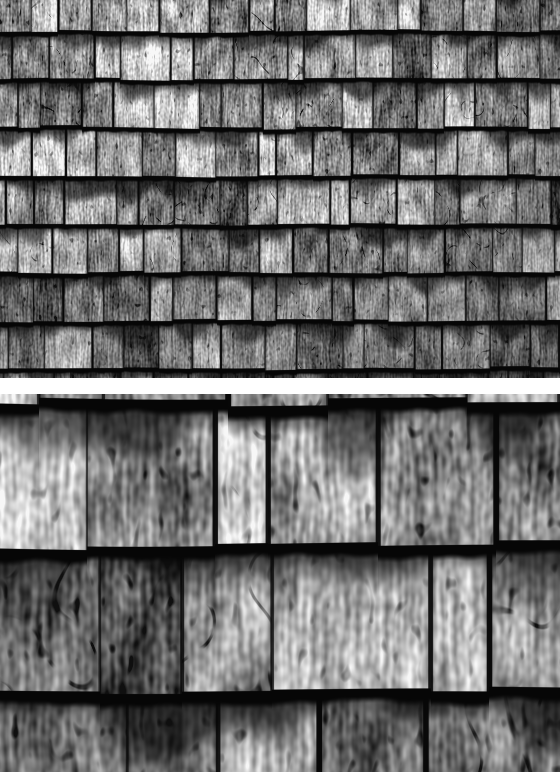
Top, the full canvas; bottom, a detail of the centre.
Write a Shadertoy shader that draws this texture.

```glsl
const float COURSE_HEIGHT = 0.1275;   // canvas heights
const float FIRST_BUTT = 0.027;       // lower edge of the bottom full course
const float SHINGLE_PITCH = 0.0965;   // mean shingle width
const float WIDTH_JITTER = 0.66;      // spread of the joints, in pitches
const float BUTT_DROP = 0.055;        // uneven lower ends, in courses
const float SHADOW_DEPTH = 0.078;     // black line under each course
const float JOINT_MIN = 0.0007;       // joint half widths
const float JOINT_MAX = 0.0024;
const float TONE_DARK = 0.43;
const float TONE_LIGHT = 0.83;
const float BLOTCH = 0.34;
const float GRAIN = 0.32;
const float FLECK = 0.24;
const float GAP_TONE = 0.025;

float hash(vec2 p) {
    vec3 q = fract(vec3(p.xyx) * 0.1031);
    q += dot(q, q.yzx + 33.33);
    return fract((q.x + q.y) * q.z);
}

vec2 gradient(vec2 cell) {
    float angle = 6.28319 * hash(cell + 17.0);
    return vec2(cos(angle), sin(angle));
}

float gradientNoise(vec2 p) {
    vec2 i = floor(p), f = p - i;
    vec2 u = f * f * f * (f * (f * 6.0 - 15.0) + 10.0);
    vec2 e = vec2(0.0, 1.0);
    float low = mix(dot(gradient(i), f),
                    dot(gradient(i + e.yx), f - e.yx), u.x);
    float high = mix(dot(gradient(i + e), f - e),
                     dot(gradient(i + 1.0), f - 1.0), u.x);
    return mix(low, high, u.y);
}

// Position of the joint at the left of a shingle, in pitches
float joint(float column, float row) {
    return column + WIDTH_JITTER * (hash(vec2(column, row * 7.0 + 3.0)) - 0.5);
}

// Index of the shingle covering x in a row
float shingleAt(float x, float row) {
    float column = floor(x);
    if (x < joint(column, row)) return column - 1.0;
    if (x >= joint(column + 1.0, row)) return column + 1.0;
    return column;
}

float rowShift(float row) {
    return 20.0 + hash(vec2(row, 91.0));
}

float buttDrop(float column, float row) {
    return BUTT_DROP * hash(vec2(column + 40.0, row * 5.0 + 60.0));
}

// Visibility of wood beside a joint: 0 in the gap, 1 on the face
float jointMask(float dist, float column, float row, float aa) {
    float chance = hash(vec2(column + 9.0, row + 130.0));
    float halfWidth = mix(JOINT_MIN, JOINT_MAX, chance);
    float open = smoothstep(halfWidth - 0.5 * aa, halfWidth + aa, dist);
    float soft = mix(0.78, 1.0, smoothstep(0.0, 0.009, dist));
    return mix(1.0, open, mix(0.7, 1.0, chance)) * soft;
}

void mainImage(out vec4 fragColor, in vec2 fragCoord) {
    vec2 p = fragCoord / iResolution.y;
    float aspect = iResolution.x / iResolution.y;
    float aa = 1.0 / iResolution.y;

    // Course, with the ends of the course above hanging over it
    float y = (p.y - FIRST_BUTT) / COURSE_HEIGHT + 0.05 * gradientNoise(p * vec2(2.5, 4.0));
    float row = floor(y) + 10.0;
    float v = fract(y);
    float x = p.x / SHINGLE_PITCH;
    float above = shingleAt(x + rowShift(row + 1.0), row + 1.0);
    float depth = 1.0 - buttDrop(above, row + 1.0) - v;
    if (depth < 0.0) {
        row += 1.0;
        v -= 1.0;
        depth = 1.0;
    }

    // Shingle and its edges
    x += rowShift(row);
    float column = shingleAt(x, row);
    float left = (x - joint(column, row)) * SHINGLE_PITCH;
    float right = (joint(column + 1.0, row) - x) * SHINGLE_PITCH;
    float butt = (v + buttDrop(column, row)) * COURSE_HEIGHT;
    vec2 id = vec2(column, row);
    float chance = hash(id * 3.0 + 11.0);
    vec2 q = p + 40.0 * vec2(chance, hash(id + 71.0));

    // Weathered wood: base tone, blotches, upright grain and flecks
    float tone = mix(TONE_DARK, TONE_LIGHT, chance);
    tone *= hash(id + 203.0) > 0.91 ? 0.62 : 1.0;
    tone += BLOTCH * gradientNoise(q * vec2(24.0, 15.0));
    float bend = 0.004 * gradientNoise(q * 18.0);
    tone += GRAIN * gradientNoise(vec2(q.x + bend, q.y) * vec2(190.0, 15.0));
    tone += FLECK * gradientNoise(q * vec2(170.0, 95.0));
    tone -= 0.3 * smoothstep(0.3, 0.55, gradientNoise(q * vec2(95.0, 48.0)));

    // Fine cracks on some shingles
    float crack = abs(gradientNoise(q * vec2(15.0, 11.0)));
    float cracked = step(0.72, hash(id + 157.0)) * smoothstep(-0.1, 0.2, gradientNoise(q * 45.0));
    tone -= 0.32 * cracked * (1.0 - smoothstep(0.008, 0.03, crack));

    // Damp stains below the overlap, and uneven light over the wall
    float reach = 0.2 + 0.6 * gradientNoise(p * vec2(13.0, 7.0) + 5.0);
    tone *= 1.0 - 0.6 * (1.0 - smoothstep(reach - 0.15, reach + 0.2, depth));
    float light = mix(0.82, 1.1, p.y) + 0.22 * gradientNoise(p * 2.6 + 3.0);
    tone *= light * mix(1.0, 0.82, smoothstep(0.55, 1.0, p.x / aspect));

    // Joints, lower ends and the shadow under the course above
    float ragged = SHADOW_DEPTH + 0.035 * gradientNoise(p * vec2(35.0, 6.0));
    float shade = smoothstep(ragged - 0.02, ragged + 0.035, depth);
    shade *= mix(0.72, 1.0, smoothstep(ragged, ragged + 0.13, depth));
    shade *= smoothstep(0.0, 1.5 * aa, butt);
    shade *= jointMask(left, column, row, aa) * jointMask(right, column + 1.0, row, aa);

    tone = mix(GAP_TONE, clamp(tone, 0.06, 0.97), shade);
    fragColor = vec4(vec3(tone), 1.0);
}
```
